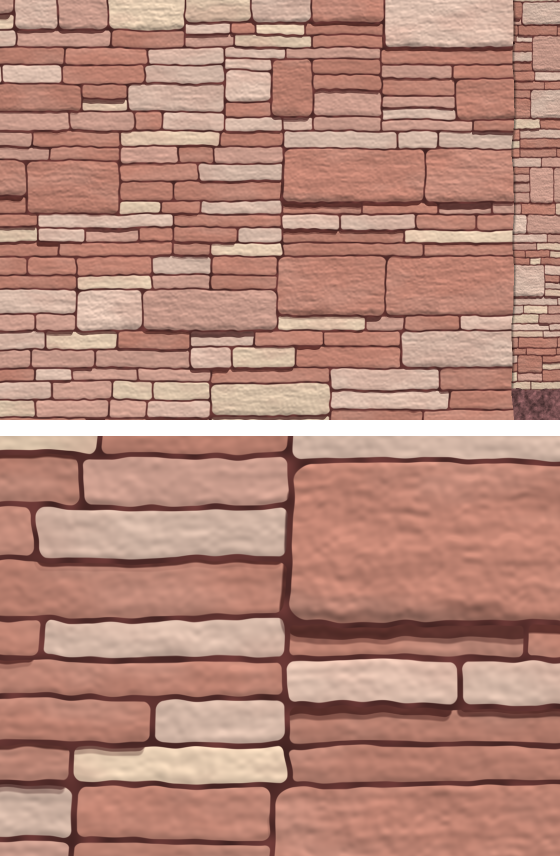
Top: the whole. Bottom: its middle third, enlarged.
This texture is drawn by a Shadertoy shader. Its source:

```glsl
// Sunlit sandstone wall of chunky blocks and thin strips, with a receding corner at the right.

const float CORNER_X = 1.222;        // right end of the front wall
const float GROUND_Y = 0.07;         // top of the gravel beside the corner
const vec2 SIDE_SCALE = vec2(2.3, 1.7);
const float JOINT = 0.0021;          // half width of the gaps
const float STRIP_CHANCE = 0.46;     // how often a block is cut into strips
const float SHADOW_LENGTH = 0.019;
const vec2 TO_LIGHT = vec2(0.38, 0.92);
const vec3 RED = vec3(0.715, 0.490, 0.425);
const vec3 ROSE = vec3(0.775, 0.600, 0.540);
const vec3 BUFF = vec3(0.840, 0.725, 0.660);
const vec3 CREAM = vec3(0.860, 0.765, 0.665);
const vec3 GAP_COLOR = vec3(0.33, 0.175, 0.165);
const vec3 SHADE_TINT = vec3(0.47, 0.36, 0.37);
const vec3 GRAVEL = vec3(0.43, 0.29, 0.29);

struct Stone { vec2 lo; vec2 hi; vec3 rnd; float depth; };

vec3 hash3(vec2 p) {
    vec3 q = fract(p.xyx * vec3(0.1031, 0.1030, 0.0973));
    q += dot(q, q.yxz + 33.33);
    return fract((q.xxy + q.yzz) * q.zyx);
}

float noise(vec2 p) {
    vec2 i = floor(p), f = fract(p);
    f = f * f * (3.0 - 2.0 * f);
    float bottom = mix(hash3(i).x, hash3(i + vec2(1, 0)).x, f.x);
    float top = mix(hash3(i + vec2(0, 1)).x, hash3(i + vec2(1, 1)).x, f.x);
    return mix(bottom, top, f.y);
}

float fbm(vec2 p) {
    float sum = 0.0, amp = 0.5;
    for (int i = 0; i < 4; i++) {
        sum += amp * noise(p);
        p = mat2(1.6, 1.2, -1.2, 1.6) * p + 7.3;
        amp *= 0.55;
    }
    return sum;
}

// Cuts a panel again and again into courses, strips and blocks around p
Stone findStone(vec2 p, vec2 lo, vec2 hi) {
    for (int i = 0; i < 16; i++) {
        vec2 size = hi - lo;
        vec3 r = hash3(lo * 371.0 + hi.yx * 193.0 + 11.0);
        vec2 cut = mix(lo, hi, 0.3 + 0.4 * r.y);
        bool level = size.y > 0.23;
        if (!level && size.x < 0.68) {
            if (size.y > 0.15 || (size.y > 0.055 && r.x < STRIP_CHANCE)) {
                float strip = min(0.026 + 0.021 * r.y, 0.5 * size.y);
                cut.y = r.z < 0.5 ? lo.y + strip : hi.y - strip;
                level = true;
            } else if (size.x < 0.17 + 0.25 * r.z) break;
        }
        if (level) {
            if (p.y < cut.y) hi.y = cut.y; else lo.y = cut.y;
        } else {
            if (p.x < cut.x) hi.x = cut.x; else lo.x = cut.x;
        }
    }
    vec3 rnd = hash3(lo * 457.0 + hi * 229.0 + 5.0);
    float depth = 0.15 + 0.55 * rnd.x + 0.3 * smoothstep(0.04, 0.1, hi.y - lo.y);
    return Stone(lo, hi, rnd, depth);
}

// Signed distance to the rounded outline of a stone
float outline(Stone s, vec2 p) {
    vec2 halfSize = 0.5 * (s.hi - s.lo) - JOINT;
    float radius = min(0.014, 0.35 * halfSize.y);
    vec2 q = abs(p - 0.5 * (s.lo + s.hi)) - halfSize + radius;
    return length(max(q, 0.0)) + min(max(q.x, q.y), 0.0) - radius;
}

// Split rock face: rough lumps, fine grain and level bedding
float relief(vec2 p) {
    return fbm(p * vec2(19, 27)) + 0.28 * noise(p * vec2(22, 150)) + 0.20 * noise(p * vec2(150, 210));
}

vec3 wall(vec2 p, vec2 lo, vec2 hi, float pixel) {
    p += 0.005 * (vec2(noise(p * 13.0), noise(p * 11.0 + 40.0)) - 0.5);
    p += 0.0035 * (vec2(noise(p * 55.0), noise(p * 60.0 + 20.0)) - 0.5);
    Stone s = findStone(p, lo, hi);
    float edge = outline(s, p);
    float tall = smoothstep(0.03, 0.1, s.hi.y - s.lo.y);

    // Stone colour with mottling
    float pick = s.rnd.y - 0.06 * tall;
    vec3 color = pick < 0.40 ? RED : pick < 0.60 ? ROSE : pick < 0.85 ? BUFF : CREAM;
    vec2 face = p + s.rnd.xz * 9.0;
    color *= 0.96 + 0.09 * s.rnd.z;
    color = mix(color, ROSE, 0.35 * smoothstep(0.4, 0.75, fbm(face * vec2(7, 16))));

    // Slanting light on the relief, bright top edges and darker undersides
    float slope = relief(face) - relief(face + TO_LIGHT * 0.005);
    float light = 1.0 + clamp(slope * (0.38 + 0.2 * tall), -0.3, 0.14);
    light += 0.07 * smoothstep(0.010, 0.002, s.hi.y - p.y);
    float ragged = 0.008 + 0.018 * tall * noise(face * 28.0);
    light -= (0.10 + 0.14 * tall) * smoothstep(ragged, 0.3 * ragged, p.y - s.lo.y);
    color *= mix(vec3(1), vec3(light, light * 1.01 - 0.01, light), 1.0);

    // Shadows cast by stones that stand further out
    float shadow = 0.0;
    for (int k = 1; k <= 5; k++) {
        float t = float(k) / 5.0;
        vec2 q = p + TO_LIGHT * SHADOW_LENGTH * t;
        Stone o = findStone(q, lo, hi);
        float other = step(0.0001, distance(o.lo, s.lo) + distance(o.hi, s.hi));
        float reach = smoothstep(0.0, 0.12, o.depth - s.depth + 0.22 - 0.75 * t);
        shadow = max(shadow, other * reach * smoothstep(0.001, -0.001, outline(o, q)));
    }
    color *= mix(vec3(1), SHADE_TINT, shadow);
    vec3 gap = GAP_COLOR * (0.75 + 0.6 * noise(p * 70.0));
    return mix(gap, color, smoothstep(pixel, -pixel, edge));
}

vec3 scene(vec2 p, float pixel) {
    float corner = CORNER_X + 0.008 * (p.y - 0.5) + 0.012 * (noise(vec2(3, p.y * 14.0)) - 0.5);
    if (p.x < corner) return wall(p, vec2(-0.12, -0.06), vec2(CORNER_X + 0.012, 1.07), pixel);
    if (p.y < GROUND_Y + 0.008 * noise(p * 60.0))
        return GRAVEL * (0.35 + 1.3 * fbm(p * 110.0));
    vec2 q = (p - vec2(CORNER_X, 0)) * SIDE_SCALE;
    vec3 color = wall(q, vec2(-0.16, 0.03), vec2(0.44, 1.78), pixel * 2.0);
    return color * mix(0.55, 0.98, smoothstep(0.0, 0.008, p.x - corner));
}

void mainImage(out vec4 fragColor, in vec2 fragCoord) {
    float pixel = 1.0 / iResolution.y;
    vec3 color = vec3(0);
    for (int i = 0; i < 4; i++) {
        vec2 offset = vec2(i % 2, i / 2) * 0.5 - 0.25;
        color += scene((fragCoord + offset) * pixel, 0.7 * pixel);
    }
    fragColor = vec4(color * 0.25, 1);
}
```
